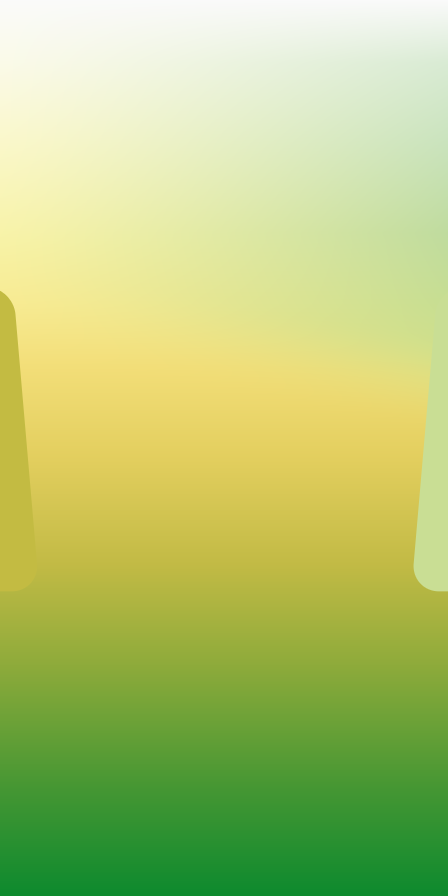
Write a WebGL 2 fragment shader that draws this background.

```glsl
#version 300 es
precision highp float;
// Soft vertical gradient from white through yellow to green, with two tilted rounded panels at the sides.
uniform vec2 u_resolution;
out vec4 fragColor;

// Gradient stops: rgb colour, then depth below the top edge (0 to 1).
const vec4 WARM[11] = vec4[11](
    vec4(0.98, 0.98, 0.98, 0.00), vec4(0.98, 0.98, 0.91, 0.07),
    vec4(0.98, 0.97, 0.79, 0.16), vec4(0.97, 0.95, 0.65, 0.27),
    vec4(0.97, 0.92, 0.57, 0.34), vec4(0.95, 0.87, 0.47, 0.41),
    vec4(0.89, 0.81, 0.37, 0.51), vec4(0.76, 0.73, 0.27, 0.63),
    vec4(0.56, 0.67, 0.23, 0.74), vec4(0.27, 0.59, 0.20, 0.88),
    vec4(0.05, 0.54, 0.18, 1.00));
const vec4 COOL[6] = vec4[6](
    vec4(0.98, 0.98, 0.98, 0.00), vec4(0.85, 0.92, 0.83, 0.07),
    vec4(0.79, 0.89, 0.74, 0.16), vec4(0.75, 0.86, 0.62, 0.26),
    vec4(0.78, 0.87, 0.57, 0.34), vec4(0.83, 0.88, 0.53, 0.42));

const vec3 OLIVE = vec3(0.765, 0.735, 0.26);
const vec3 PALE_GREEN = vec3(0.79, 0.87, 0.58);

// Lower border of the cool tint: depth at the left, drop to the right, softness.
const float TINT_DEPTH = 0.34;
const float TINT_DROP = 0.09;
const float TINT_SOFT = 0.055;
const float TINT_POWER = 1.25;

// Panels, in units of the canvas width.
const float PANEL_MID = 1.02;
const float PANEL_HALF = 0.34;
const float PANEL_REACH = 0.0586;
const float PANEL_SLOPE = 0.0865;
const float PANEL_RADIUS = 0.062;
const float RIGHT_INSET = 0.006;

vec3 warmRamp(float depth) {
    vec3 color = WARM[0].rgb;
    for (int i = 1; i < WARM.length(); i++) {
        float t = (depth - WARM[i - 1].a) / (WARM[i].a - WARM[i - 1].a);
        color = mix(color, WARM[i].rgb, clamp(t, 0.0, 1.0));
    }
    return color;
}

vec3 coolRamp(float depth) {
    vec3 color = COOL[0].rgb;
    for (int i = 1; i < COOL.length(); i++) {
        float t = (depth - COOL[i - 1].a) / (COOL[i].a - COOL[i - 1].a);
        color = mix(color, COOL[i].rgb, clamp(t, 0.0, 1.0));
    }
    return color;
}

// Distance to a rounded panel that enters from a side and widens downward.
float panelDistance(float fromSide, float y) {
    float rise = y - PANEL_MID;
    float side = fromSide - PANEL_REACH + PANEL_SLOPE * rise;
    vec2 corner = vec2(side, abs(rise) - PANEL_HALF) + PANEL_RADIUS;
    return length(max(corner, 0.0)) + min(max(corner.x, corner.y), 0.0) - PANEL_RADIUS;
}

float coverage(float dist) {
    return clamp(0.5 - dist * u_resolution.x, 0.0, 1.0);
}

void main() {
    vec2 uv = gl_FragCoord.xy / u_resolution;
    vec2 p = gl_FragCoord.xy / u_resolution.x;
    float depth = 1.0 - uv.y;

    // Warm base with a cool tint in the upper right
    float border = TINT_DEPTH + TINT_DROP * uv.x;
    float tint = pow(uv.x, TINT_POWER)
        * (1.0 - smoothstep(border - TINT_SOFT, border + TINT_SOFT, depth));
    vec3 color = mix(warmRamp(depth), coolRamp(depth), tint);

    // Side panels
    color = mix(color, OLIVE, coverage(panelDistance(p.x, p.y)));
    color = mix(color, PALE_GREEN, coverage(panelDistance(1.0 - p.x + RIGHT_INSET, p.y)));

    fragColor = vec4(color, 1.0);
}
```
